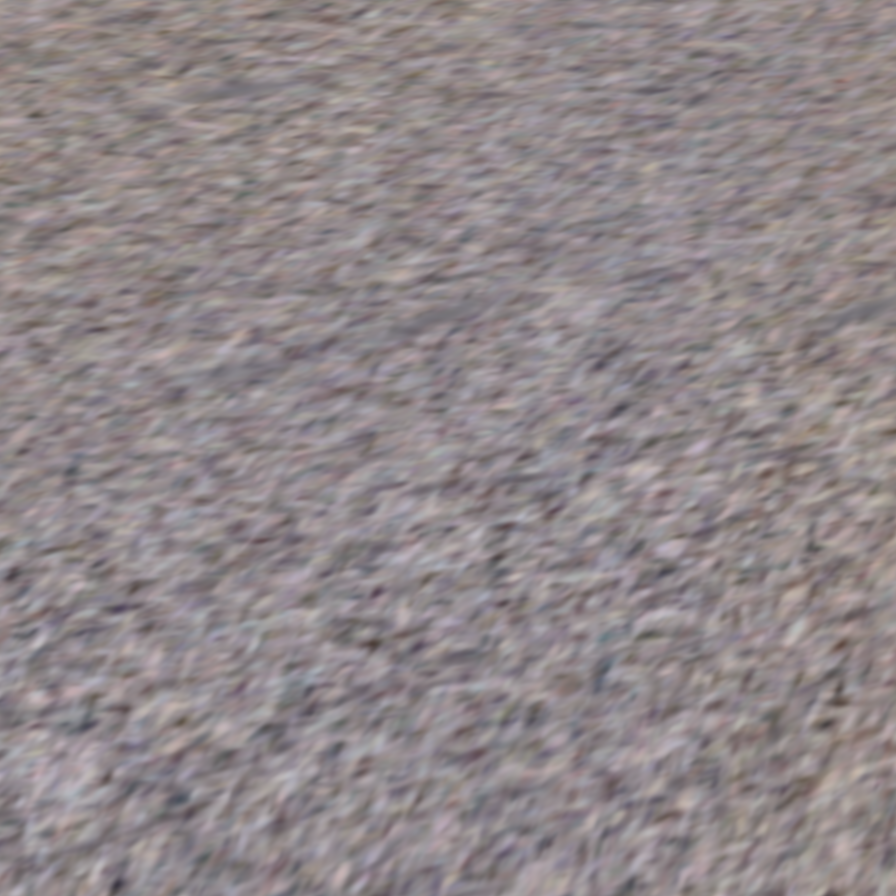
Write a Shadertoy shader that draws this texture.

```glsl
// Soft-focus gravel ground in perspective: slanted blurry chips, dark cracks and bluish streaks.

const vec3  BASE_COLOR   = vec3(0.572, 0.539, 0.550);
const vec3  WARM_SHIFT   = vec3(0.012, 0.000, -0.026);
const vec3  OCHRE_TINT   = vec3(0.022, 0.002, -0.022);
const vec3  MAUVE_TINT   = vec3(0.010, -0.012, 0.008);
const vec3  STREAK_COLOR = vec3(0.43, 0.43, 0.46);
const vec3  CRACK_COLOR  = vec3(0.34, 0.31, 0.34);
const float CHIP_CELL    = 0.0140;  // spacing of the main chips
const float GRIT_CELL    = 0.0085;  // spacing of the finer grit
const float GRIT_AMOUNT  = 0.32;
const vec2  CHIP_SIGMA   = vec2(0.68, 0.29);  // length and width in cells
const float CONTRAST_NEAR = 0.150;
const float CONTRAST_FAR  = 0.098;
const float SQUASH       = 0.40;    // foreshortening towards the top

vec4 hash4(vec2 p) {
    vec4 q = fract(p.xyxy * vec4(0.1031, 0.1030, 0.0973, 0.1099));
    q += dot(q, q.wzxy + 33.33);
    return fract((q.xxyz + q.yzzw) * q.zywx);
}

// Elongated Gaussian blob, turned by an angle
float blob(vec2 d, vec2 sigma, float angle) {
    float c = cos(angle), s = sin(angle);
    vec2 r = vec2(c * d.x + s * d.y, c * d.y - s * d.x) / sigma;
    return exp(-0.5 * dot(r, r));
}

// Slant of the chips: steep near the viewer, flatter far away
float slant(vec2 ground) {
    return 0.74 - 0.26 * ground.y + 0.18 * (ground.x - 0.5);
}

// Scattered chips: x = shade, y = ochre tint, z = mauve tint, all signed
vec3 chips(vec2 ground, float cell, float seed) {
    vec2 p = ground / cell, id = floor(p);
    vec3 sum = vec3(0.0);
    for (int j = -2; j <= 2; j++)
    for (int i = -2; i <= 2; i++) {
        vec2 c = id + vec2(i, j);
        vec4 h = hash4(c + seed);
        vec4 k = hash4(c + seed + 57.0);
        float angle = slant(c * cell) + 1.1 * (k.x - 0.5);
        vec2 sigma = CHIP_SIGMA * mix(0.8, 1.15, k.y);
        sum += (2.0 * vec3(h.zw, k.z) - 1.0) * blob(p - c - h.xy, sigma, angle);
    }
    return sum;
}

// Rare long marks, as coverage from 0 to 1
float marks(vec2 ground, float cell, vec2 sigma, float share, float seed) {
    vec2 p = ground / cell, id = floor(p);
    float cover = 0.0;
    for (int j = -1; j <= 1; j++)
    for (int i = -1; i <= 1; i++) {
        vec2 c = id + vec2(i, j);
        vec4 h = hash4(c + seed);
        float angle = 0.55 * slant(c * cell) + 0.35 * (h.w - 0.5);
        float present = step(h.z, share);
        cover = max(cover, present * blob(p - c - h.xy, sigma, angle));
    }
    return cover;
}

// Broad slow variation from layered sines
float drift(vec2 p) {
    return (sin(7.0 * p.x + 4.0 * p.y + 1.3) + sin(11.0 * p.y - 5.0 * p.x)
          + sin(17.0 * p.x + 2.0 * sin(9.0 * p.y))) / 3.0;
}

void mainImage(out vec4 fragColor, in vec2 fragCoord) {
    vec2 uv = fragCoord / iResolution.y;
    vec2 ground = vec2(uv.x, uv.y * (1.0 + SQUASH * uv.y));

    // Chips and grit, skewed a little to the dark side
    vec3 grain = chips(ground, CHIP_CELL, 11.0)
               + GRIT_AMOUNT * chips(ground, GRIT_CELL, 203.0);
    float shade = grain.x - 0.16 * grain.x * abs(grain.x) * step(0.0, grain.x);
    float patches = drift(uv);
    float contrast = mix(CONTRAST_NEAR, CONTRAST_FAR, smoothstep(0.15, 0.95, uv.y))
                   * (1.0 + 0.15 * patches);

    // Sandy zones at the right edge and the upper left
    float warm = smoothstep(0.68, 1.0, uv.x + 0.06 * patches)
               + smoothstep(0.2, 0.9, uv.y - 0.7 * uv.x + 0.1 * patches);
    vec3 color = BASE_COLOR + WARM_SHIFT * (min(warm, 1.0) - 0.25) + 0.008 * patches;
    color += contrast * shade + OCHRE_TINT * grain.y + MAUVE_TINT * grain.z;

    // Long bluish streaks far away, thin dark cracks everywhere
    vec2 bent = ground + vec2(0.0, 0.006 * sin(22.0 * ground.x));
    float streak = marks(bent, 0.24, vec2(0.24, 0.042), 0.30, 31.0)
                 * smoothstep(0.45, 0.65, uv.y);
    float crack = marks(bent, 0.11, vec2(0.24, 0.038), 0.25, 71.0);
    float pit = marks(ground, 0.07, vec2(0.14, 0.085), 0.20, 97.0);
    color = mix(color, STREAK_COLOR, 0.75 * streak);
    color = mix(color, CRACK_COLOR, 0.50 * crack);
    color = mix(color, CRACK_COLOR, 0.55 * pit);

    fragColor = vec4(clamp(color, 0.0, 1.0), 1.0);
}
```
